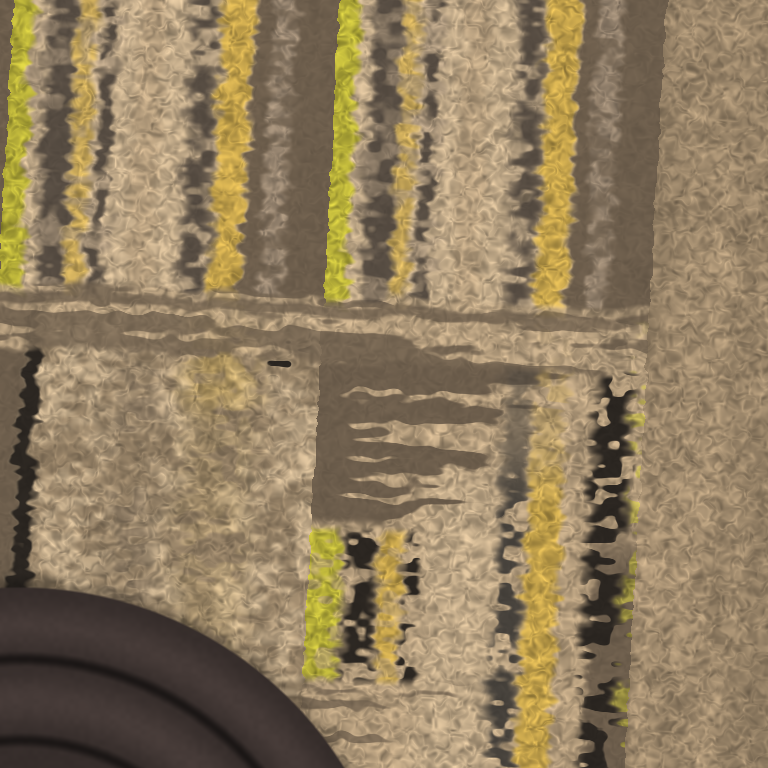
A Shadertoy shader for this texture:

```glsl
// Worn striped loop carpet in tan, yellow and grey, with a dark ribbed disc in the corner.

const vec3 TAN    = vec3(0.66, 0.57, 0.45);
const vec3 CREAM  = vec3(0.77, 0.68, 0.55);
const vec3 YELLOW = vec3(0.76, 0.63, 0.29);
const vec3 LIME   = vec3(0.71, 0.68, 0.22);
const vec3 GREY   = vec3(0.43, 0.37, 0.30);
const vec3 SILVER = vec3(0.58, 0.51, 0.43);
const vec3 SLATE  = vec3(0.34, 0.30, 0.26);
const vec3 BLACK  = vec3(0.17, 0.15, 0.13);
const vec3 RUBBER = vec3(0.23, 0.193, 0.183);

const float PERIOD = 0.425;     // width of one tile
const float FIRST_SEAM = 0.018; // left side of the first whole tile

// Integer hash of a lattice cell, 0 to 1
float hash(vec2 cell) {
    uvec2 q = uvec2(ivec2(cell)) * uvec2(1597334673u, 3812015801u);
    uint n = (q.x ^ q.y) * 1597334673u;
    n = (n ^ (n >> 15)) * 2246822519u;
    return float((n ^ (n >> 13)) & 65535u) / 65535.0;
}

float noise(vec2 p) {
    vec2 i = floor(p), f = fract(p);
    f = f * f * (3.0 - 2.0 * f);
    return mix(mix(hash(i), hash(i + vec2(1, 0)), f.x),
               mix(hash(i + vec2(0, 1)), hash(i + vec2(1, 1)), f.x), f.y);
}

// Soft-edged interval from a to b
float band(float x, float a, float b, float soft) {
    return smoothstep(a - soft, a + soft, x) * (1.0 - smoothstep(b - soft, b + soft, x));
}

// Curly yarn relief, about -1 to 1
float yarn(vec2 p) {
    vec2 warp = vec2(noise(p * 90.0), noise(p * 90.0 + 31.0)) - 0.5;
    vec2 q = p + warp * 0.012;
    float ridge = 1.0 - 2.0 * abs(2.0 * noise(q * vec2(120.0, 150.0)) - 1.0);
    return 0.35 * ridge + 1.1 * (noise(q * 190.0) - 0.5) + 0.7 * (noise(p * vec2(85.0, 105.0) + 9.0) - 0.5);
}

// Lengthwise stripes of the upper tiles; u runs 0 to 1 over one repeat
vec3 upperStripes(float u, float wear) {
    float worn = smoothstep(0.3, 0.55, wear);
    vec3 c = mix(CREAM, TAN, 0.25 + 0.5 * band(u, 0.39, 0.47, 0.02));
    c = mix(c, SILVER, band(u, 0.06, 0.34, 0.02) * (1.0 - worn) * 0.6);
    c = mix(c, LIME, band(u, -0.1, 0.065, 0.012));
    c = mix(c, SLATE, band(u, 0.11, 0.20, 0.018) * mix(0.4, 1.0, worn));
    c = mix(c, YELLOW, band(u, 0.20, 0.255, 0.015) * mix(0.3, 0.8, worn));
    c = mix(c, SLATE, band(u, 0.275, 0.315, 0.012) * worn);
    c = mix(c, SLATE, band(u, 0.55, 0.64, 0.03) * mix(0.25, 1.0, worn));
    c = mix(c, YELLOW, band(u, 0.645, 0.742, 0.015));
    c = mix(c, GREY, band(u, 0.745, 1.1, 0.01));
    return mix(c, SILVER, band(u, 0.80, 0.87, 0.015) * mix(0.3, 1.0, worn));
}

// Lower left tile: mottled tan beside a grey and black margin
vec3 mottledTile(float s, float v, float wear) {
    vec3 c = mix(TAN * 0.84, CREAM, smoothstep(0.25, 0.75, wear) * 0.8);
    float columns = band(s, 0.18, 0.23, 0.02) + band(s, 0.28, 0.32, 0.02);
    c = mix(c, GREY, columns * smoothstep(0.45, 0.6, wear) * 0.65);
    float olive = band(s, 0.27, 0.36, 0.03) * (0.12 + 0.3 * band(v, 0.40, 0.52, 0.03));
    c = mix(c, YELLOW, olive * smoothstep(0.3, 0.5, wear));
    c = mix(c, BLACK, band(s, 0.375, 0.43, 0.01) * band(v, 0.41, 0.47, 0.01) * smoothstep(0.5, 0.58, wear));
    c = mix(c, GREY, band(s, -1.0, 0.055, 0.003));
    return mix(c, BLACK, band(s, 0.056, 0.077, 0.004));
}

// Lower right tile: grey wedge of streaks above a short block of stripes
vec3 brokenTile(float u, float v, float streak, float wear) {
    float worn = smoothstep(0.34, 0.48, wear);
    float block = band(v, 0.67, 0.865, 0.008);
    float grow = smoothstep(0.52, 0.64, v);
    vec3 c = mix(TAN, CREAM, 0.2 + 0.5 * band(u, 0.35, 0.6, 0.08) * grow);
    float wedge = band(v, 0.41, 0.66, 0.008) * smoothstep(0.0, 0.09, streak - 0.08 - 1.0 * u);
    float threads = smoothstep(0.55, 0.66, streak) * band(u, -0.1, 0.55, 0.12) * (1.0 - block);
    c = mix(c, GREY, max(wedge, threads * 0.75));
    c = mix(c, LIME, band(u, -0.1, 0.10, 0.015) * block * mix(0.4, 1.0, worn));
    c = mix(c, BLACK, band(u, 0.11, 0.21, 0.02) * block * worn);
    c = mix(c, YELLOW, band(u, 0.22, 0.285, 0.015) * block * mix(0.5, 1.0, worn));
    c = mix(c, BLACK, band(u, 0.295, 0.34, 0.012) * block * smoothstep(0.45, 0.55, wear));
    // Stripes that strengthen further down
    c = mix(c, SLATE * vec3(0.75, 0.8, 0.85), band(u, 0.575, 0.66, 0.025) * worn * mix(0.45, 0.95, grow));
    c = mix(c, YELLOW, band(u, 0.665, 0.765, 0.015) * mix(0.3 * worn, 1.0, grow));
    c = mix(c, GREY, band(u, 0.87, 1.1, 0.02) * smoothstep(0.62, 0.72, v));
    c = mix(c, LIME, band(u, 0.96, 1.1, 0.015) * smoothstep(0.5, 0.6, wear) * 0.6);
    return mix(c, BLACK, band(u, 0.85, 0.96, 0.025) * smoothstep(0.38, 0.46, wear));
}

vec3 carpet(vec2 p) {
    // Slightly turned carpet axes: s across, v downwards
    float t = 1.0 - p.y, s = p.x + 0.055 * t, v = t - 0.045 * p.x;
    float fray = 0.5 * noise(vec2(s * 40.0, v * 75.0)) + 0.5 * noise(vec2(s * 70.0, v * 150.0)) - 0.5;
    float wear = 0.4 * noise(vec2(s * 25.0, v * 30.0)) + 0.6 * noise(vec2(s * 60.0, v * 105.0) + 17.0);
    float streak = 0.75 * noise(vec2(s * 8.0, v * 95.0 + noise(p * 45.0)) + 5.0) + 0.25 * noise(vec2(s * 40.0, v * 120.0));
    float tile = floor((s + fray * 0.008 - FIRST_SEAM) / PERIOD);
    float rowS = s + fray * 0.026;
    float u = clamp((rowS - FIRST_SEAM) / PERIOD - tile, 0.0, 1.0);
    vec3 lower = tile < 1.0 ? mottledTile(rowS, v, wear) : brokenTile(u, v, streak, wear);
    vec3 c = mix(upperStripes(u, wear), lower, smoothstep(0.375, 0.385, v + fray * 0.012));

    // Cross seam of brown and tan threads
    float wavyV = v + (noise(vec2(s * 22.0, 3.0)) - 0.5) * 0.01 + fray * 0.006;
    float threads = max(smoothstep(0.48, 0.58, streak), band(wavyV, 0.376, 0.390, 0.003));
    c = mix(c, mix(mix(TAN, CREAM, 0.3), GREY, threads * 0.85), band(wavyV, 0.366, 0.45, 0.005) * 0.85);

    // Plain border with faint ribs
    vec3 plain = TAN * (0.79 + 0.13 * noise(vec2(s * 45.0, v * 3.0)) + 0.1 * wear);
    c = mix(c, plain, step(2.0, tile));
    float relief = mix(0.08, 0.27, smoothstep(0.38, 0.54, c.g));
    return c * (0.98 + relief * yarn(vec2(s, v)));
}

// Ribbed rubber disc; r is the distance from its centre
vec3 disc(float r, vec2 p) {
    float groove = band(r, 0.398, 0.410, 0.006) + band(r, 0.292, 0.304, 0.006);
    float sheen = band(r, 0.425, 0.470, 0.025) + band(r, 0.325, 0.375, 0.025);
    return RUBBER * (0.92 + 0.28 * sheen) * (1.0 - 0.5 * groove) * (0.97 + 0.06 * noise(p * 150.0));
}

void mainImage(out vec4 fragColor, in vec2 fragCoord) {
    vec2 p = fragCoord / iResolution.xy;
    float r = length(p - vec2(0.026, -0.262)), edge = 1.5 / iResolution.y;
    vec3 c = carpet(p) * (0.75 + 0.25 * smoothstep(0.495, 0.52, r));
    c = mix(disc(r, p), c, smoothstep(0.497 - edge, 0.497 + edge, r));
    fragColor = vec4(clamp(c, 0.0, 1.0), 1.0);
}
```
